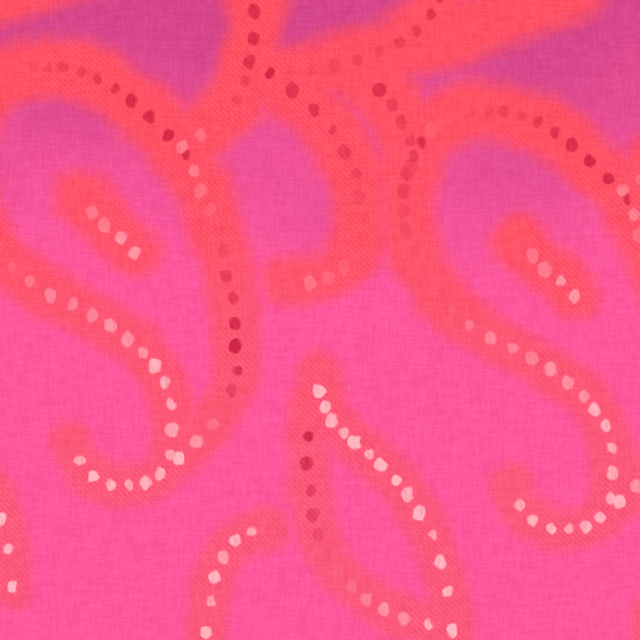
Write a WebGL 2 fragment shader that draws this texture.

```glsl
#version 300 es
precision highp float;
// Pink woven cloth with soft coral paisley bands and stitched dots.

#define MOTIF_STEP vec2(0.6875, -0.068)
#define BAND_LOW 0.034
#define BAND_HIGH 0.047
#define BAND_BLUR 0.45
#define DOT_RADIUS 0.0100
#define WEAVE 0.035
#define PINK vec3(0.990, 0.345, 0.610)
#define MAGENTA vec3(0.840, 0.275, 0.540)
#define CORAL_LOW vec3(0.985, 0.350, 0.485)
#define CORAL_HIGH vec3(1.000, 0.320, 0.390)
#define PALE vec3(1.000, 0.730, 0.770)
#define DARK vec3(0.800, 0.130, 0.255)

uniform vec2 u_resolution;
out vec4 fragColor;

float bandDist, paleDots, darkDots;

float hash(vec2 p) {
  vec3 q = fract(p.xyx * 0.1031);
  q += dot(q, q.yzx + 33.33);
  return fract((q.x + q.y) * q.z);
}

float noise(vec2 p) {
  vec2 i = floor(p), f = fract(p);
  f = f * f * (3.0 - 2.0 * f);
  return mix(mix(hash(i), hash(i + vec2(1, 0)), f.x),
             mix(hash(i + vec2(0, 1)), hash(i + vec2(1, 1)), f.x), f.y);
}

float fbm(vec2 p) {
  float sum = 0.0, gain = 0.5;
  for (int i = 0; i < 4; i++) {
    sum += gain * noise(p);
    p = p * 2.03 + 7.1;
    gain *= 0.5;
  }
  return sum;
}

vec2 bezier(vec2 a, vec2 b, vec2 c, vec2 d, float t) {
  vec2 m = mix(b, c, t);
  return mix(mix(mix(a, b, t), m, t), mix(m, mix(c, d, t), t), t);
}

float segment(vec2 p, vec2 a, vec2 b) {
  vec2 e = b - a;
  return length(p - a - e * clamp(dot(p - a, e) / dot(e, e), 0.0, 1.0));
}

// Band with n stitches along a curve; tone.x to tone.y runs from dark (-1) to pale (1).
void trail(vec2 p, vec2 a, vec2 b, vec2 c, vec2 d, int n, vec2 tone) {
  vec2 lo = min(min(a, b), min(c, d)), hi = max(max(a, b), max(c, d));
  if (length(max(max(lo - p, p - hi), 0.0)) > 0.11) return;
  vec2 last = a;
  for (int i = 1; i <= n; i++) {
    float t = float(i) / float(n);
    vec2 here = bezier(a, b, c, d, t);
    bandDist = min(bandDist, segment(p, last, here));
    float r = hash(here * 917.0);
    vec2 off = p - here + 0.005 * (vec2(r, fract(r * 17.0)) - 0.5);
    float size = DOT_RADIUS * (0.75 + 0.4 * r);
    float spot = 1.0 - smoothstep(-0.0025, 0.0025, length(off * vec2(1.08, 0.94)) - size);
    float shade = mix(tone.x, tone.y, t) * (0.75 + 0.45 * fract(r * 31.0));
    paleDots = max(paleDots, spot * shade);
    darkDots = max(darkDots, -spot * shade);
    last = here;
  }
}

void motif(vec2 p) {
  // paisley: hook, flank, arch, return
  trail(p, vec2(.11, .31), vec2(.13, .22), vec2(.275, .205), vec2(.27, .33), 8, vec2(.9, 1));
  trail(p, vec2(.27, .33), vec2(.27, .47), vec2(.16, .49), vec2(.045, .56), 10, vec2(1, .4));
  trail(p, vec2(.045, .56), vec2(-.06, .63), vec2(-.08, .78), vec2(-.03, .846), 10, vec2(.2, -.6));
  trail(p, vec2(-.03, .846), vec2(.04, .93), vec2(.17, .91), vec2(.289, .755), 13, vec2(.2, -.9));
  trail(p, vec2(.289, .755), vec2(.33, .69), vec2(.365, .57), vec2(.37, .46), 9, vec2(.7, -1));
  trail(p, vec2(.37, .46), vec2(.375, .38), vec2(.34, .34), vec2(.28, .285), 6, vec2(-1, .9));
  trail(p, vec2(.125, .69), vec2(.15, .66), vec2(.18, .64), vec2(.21, .605), 4, vec2(.3, .7));
  // leaf and lower curl
  trail(p, vec2(.497, .415), vec2(.50, .27), vec2(.69, .31), vec2(.705, .015), 14, vec2(.9, 1));
  trail(p, vec2(.485, .37), vec2(.46, .14), vec2(.53, .05), vec2(.705, .015), 13, vec2(-1, 1));
  trail(p, vec2(.42, .175), vec2(.34, .17), vec2(.325, .10), vec2(.318, -.05), 7, vec2(.7, 1));
  // upper curl, stem and branches
  trail(p, vec2(.45, .56), vec2(.62, .54), vec2(.60, .78), vec2(.42, .885), 13, vec2(.4, -.8));
  trail(p, vec2(.398, 1.03), vec2(.405, .87), vec2(.37, .82), vec2(.285, .77), 9, vec2(-1, .4));
  trail(p, vec2(.42, .885), vec2(.52, .88), vec2(.69, .93), vec2(.69, 1.03), 10, vec2(0, -.7));
  trail(p, vec2(.60, .92), vec2(.70, .94), vec2(.80, .98), vec2(.90, 1.02), 8, vec2(0));
  trail(p, vec2(.57, .88), vec2(.61, .85), vec2(.64, .81), vec2(.645, .74), 5, vec2(-.7, -.2));
}

void main() {
  vec2 p = gl_FragCoord.xy / u_resolution.y;
  vec2 wobble = vec2(noise(p * 110.0), noise(p * 110.0 + 40.0)) - 0.5;
  bandDist = 1.0;
  paleDots = darkDots = 0.0;
  for (int i = -1; i <= 1; i++) motif(p + wobble * 0.005 - float(i) * MOTIF_STEP);

  // ground shaded toward the top, bands bleeding into it
  float cloud = fbm(p * 6.0) - 0.47;
  vec3 color = mix(PINK, MAGENTA, smoothstep(0.55, 1.02, p.y + 0.25 * cloud));
  float width = mix(BAND_LOW, BAND_HIGH, smoothstep(0.3, 0.9, p.y));
  float reach = bandDist / width + 0.5 * (fbm(p * 22.0) - 0.47);
  float band = 1.0 - smoothstep(1.0 - BAND_BLUR, 1.0 + BAND_BLUR, reach);
  color = mix(color, mix(CORAL_LOW, CORAL_HIGH, smoothstep(0.2, 0.85, p.y + 0.3 * cloud)), band);

  // thread grain and faint twill along the bands
  float grain = noise(p * vec2(70, 380)) + noise(p * vec2(380, 70) + 9.0) - 1.0;
  float twill = sin((p.x + p.y) * 680.0) * band * smoothstep(0.5, 0.7, noise(p * 9.0));
  color += WEAVE * (grain + 0.5 * twill) * vec3(0.6, 1.0, 1.0);

  // stitches with thread streaks
  float streak = 0.75 + 0.35 * noise(p * vec2(320, 90));
  color = mix(color, DARK, clamp(darkDots * streak, 0.0, 0.9));
  color = mix(color, PALE, clamp(paleDots * streak, 0.0, 0.95));
  fragColor = vec4(clamp(color, 0.0, 1.0), 1.0);
}
```
